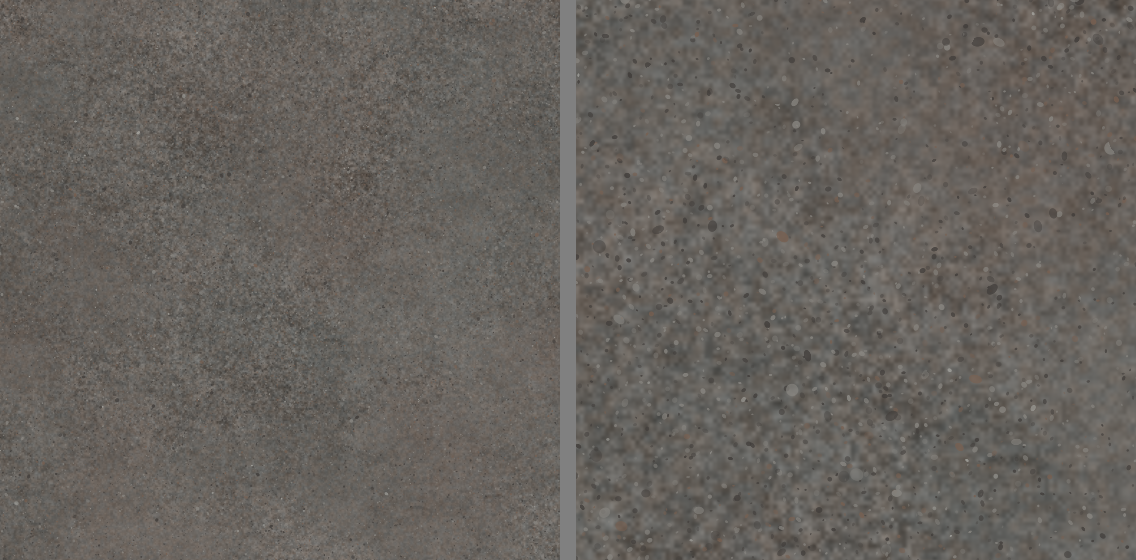
Left: the whole. Right: its middle third, enlarged.
A Shadertoy shader for this texture:

```glsl
// Weathered grey-brown concrete with fine grain, scattered grit and faint curved scuffs.

// Integer hash: four random values in 0..1 for a lattice cell
vec4 hash4(vec2 cell, int seed) {
    uvec4 v = uvec4(uint(int(cell.x)), uint(int(cell.y)), uint(seed), uint(seed * 7 + 3));
    v = v * 1664525u + 1013904223u;
    v += v.yzxy * v.wxyz;
    v ^= v >> 16u;
    v += v.yzxy * v.wxyz;
    v ^= v >> 16u;
    return vec4(v >> 8u) / 16777216.0;
}

float valueNoise(vec2 p, int seed) {
    vec2 i = floor(p), f = fract(p);
    f = f * f * (3.0 - 2.0 * f);
    float low = mix(hash4(i, seed).x, hash4(i + vec2(1, 0), seed).x, f.x);
    float high = mix(hash4(i + vec2(0, 1), seed).x, hash4(i + vec2(1, 1), seed).x, f.x);
    return mix(low, high, f.y);
}

// Rotated octaves, centred on zero
float clouds(vec2 p, int seed) {
    float sum = 0.0, amp = 0.5;
    for (int k = 0; k < 5; k++) {
        sum += amp * (valueNoise(p, seed + k) - 0.5);
        p = mat2(1.6, 1.2, -1.2, 1.6) * p + 7.3;
        amp *= 0.6;
    }
    return sum;
}

// Scatters small oval stones, one candidate per cell, over the colour
vec3 addGrit(vec3 color, vec2 uv, float scale, float density, int seed) {
    vec2 p = uv * scale;
    float pixel = scale / iResolution.y;
    for (int y = -1; y <= 1; y++)
    for (int x = -1; x <= 1; x++) {
        vec2 cell = floor(p) + vec2(x, y);
        vec4 place = hash4(cell, seed);
        vec4 look = hash4(cell, seed + 50);
        if (place.z > density) continue;
        float angle = 6.283 * look.x;
        vec2 d = p - cell - place.xy;
        d = mat2(cos(angle), -sin(angle), sin(angle), cos(angle)) * d;
        d.y *= 1.0 + 0.7 * look.y;
        float radius = mix(0.14, 0.42, look.z * look.z);
        float cover = 1.0 - smoothstep(radius - 0.6 * pixel, radius + 0.6 * pixel, length(d));
        vec3 stone = vec3(0.25, 0.235, 0.225);
        if (look.w > 0.46) stone = vec3(0.54, 0.53, 0.51);
        if (look.w > 0.84) stone = vec3(0.47, 0.375, 0.315);
        if (look.w > 0.98) stone = vec3(0.66, 0.66, 0.64);
        color = mix(color, stone, cover * mix(0.25, 0.8, place.w));
    }
    return color;
}

// Sparse shallow arcs, dark and fading toward their ends
float scuffs(vec2 uv) {
    vec2 p = uv * 6.0;
    vec4 r = hash4(floor(p), 91);
    vec2 d = fract(p) - mix(vec2(0.3), vec2(0.7), r.xy);
    float curve = d.y + 2.2 * d.x * d.x;
    float line = 1.0 - smoothstep(0.005, 0.03, abs(curve));
    return line * (1.0 - smoothstep(0.05, 0.18, abs(d.x))) * step(r.z, 0.16);
}

void mainImage(out vec4 fragColor, in vec2 fragCoord) {
    vec2 uv = fragCoord / iResolution.y;

    // Broad stains and a slight shift between warm and greenish grey
    float stain = clouds(uv * 4.0, 10);
    float mottle = clouds(uv * 22.0, 20);
    float warmth = clouds(uv * 5.0 + 3.0, 30);
    vec3 color = vec3(0.404, 0.385, 0.365) + 0.07 * stain + 0.06 * mottle;
    color += vec3(0.025, -0.004, -0.012) * warmth;

    // Fine grain, rougher in some patches than in others
    float roughness = clamp(1.0 + 1.6 * clouds(uv * 6.0 + 9.0, 40), 0.6, 1.5);
    float grain = 0.045 * (valueNoise(uv * 110.0, 1) - 0.5)
                + 0.075 * (valueNoise(uv * 210.0 + 0.3, 2) - 0.5)
                + 0.075 * (valueNoise(uv * 390.0 + 0.7, 3) - 0.5);
    color += grain * roughness;
    color += vec3(0.03, 0.0, -0.02) * (valueNoise(uv * 170.0, 4) - 0.5);

    // Grit in two sizes, then the scuffs
    color = addGrit(color, uv, 210.0, 0.30 * roughness, 60);
    color = addGrit(color, uv, 105.0, 0.10 * roughness * roughness, 70);
    color -= 0.045 * scuffs(uv);

    fragColor = vec4(color, 1.0);
}
```
